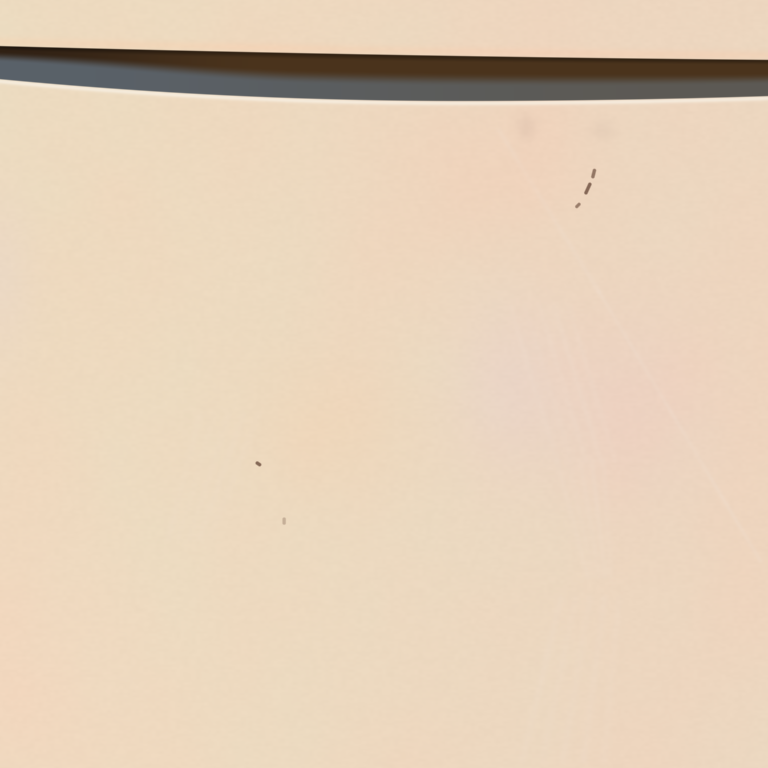
Write a Shadertoy shader that draws this texture.

```glsl
// Cream painted panel with a dark curved seam near the top, soft stains, scratches and specks.

float hash(vec2 p) {
    p = fract(p * vec2(0.1031, 0.1147));
    p += dot(p, p.yx + 33.33);
    return fract((p.x + p.y) * p.x * 7.13);
}

float noise(vec2 p) {
    vec2 cell = floor(p), f = fract(p);
    f = f * f * (3.0 - 2.0 * f);
    return mix(mix(hash(cell), hash(cell + vec2(1, 0)), f.x),
               mix(hash(cell + vec2(0, 1)), hash(cell + vec2(1, 1)), f.x), f.y);
}

float fbm(vec2 p) {
    float sum = 0.0, gain = 0.5;
    for (int i = 0; i < 4; i++) {
        sum += gain * noise(p);
        p = p * 2.03 + 17.1;
        gain *= 0.5;
    }
    return sum;
}

float blob(vec2 p, vec2 center, vec2 radius) {
    vec2 d = (p - center) / radius;
    return exp(-dot(d, d));
}

float segmentDistance(vec2 p, vec2 a, vec2 b) {
    vec2 pa = p - a, ba = b - a;
    return length(pa - ba * clamp(dot(pa, ba) / dot(ba, ba), 0.0, 1.0));
}

float scratch(vec2 p, vec2 a, vec2 b, float width) {
    float d = segmentDistance(p, a, b) / width;
    return exp(-d * d);
}

float speck(vec2 p, vec2 a, vec2 b, float radius, float blur) {
    return 1.0 - smoothstep(radius - blur, radius + blur, segmentDistance(p, a, b));
}

float seamTop(float x) {
    return 0.940 - 0.027 * x + 0.009 * x * x;
}

float seamBottom(float x) {
    float d = x - 0.6;
    return 0.8685 + (d < 0.0 ? 0.079 : 0.040) * d * d;
}

vec3 panelColor(vec2 p) {
    // Broad tint: yellowish left, pinker right, with cloudy variation
    vec3 color = mix(vec3(0.928, 0.855, 0.750), vec3(0.928, 0.838, 0.748), smoothstep(0.1, 0.9, p.x));
    float cloud = fbm(p * vec2(6.0, 4.5) + 3.0) - 0.47;
    color += cloud * vec3(0.020, -0.022, -0.018);

    // Local stains
    color += vec3(0.012, -0.014, -0.022) * blob(p, vec2(0.43, 0.44), vec2(0.10, 0.09));
    color += vec3(0.010, -0.014, -0.012) * blob(p, vec2(0.63, 0.76), vec2(0.14, 0.10));
    color += vec3(0.002, -0.020, 0.004) * blob(p, vec2(0.81, 0.47), vec2(0.12, 0.13));
    color += vec3(-0.008, -0.006, 0.022) * blob(p, vec2(0.66, 0.50), vec2(0.07, 0.11));
    color += vec3(0.012, -0.006, 0.000) * blob(p, vec2(0.03, 0.12), vec2(0.22, 0.25));
    color += vec3(-0.008, -0.004, 0.018) * blob(p, vec2(0.0, 0.64), vec2(0.04, 0.10));
    float smudge = blob(p, vec2(0.685, 0.835), vec2(0.012, 0.016))
                 + 0.7 * blob(p, vec2(0.785, 0.83), vec2(0.016, 0.013));
    color -= vec3(0.035, 0.035, 0.030) * smudge;

    // Fine weave and grain
    float grain = noise(p * vec2(120.0, 300.0)) + noise(p * 190.0) - 1.0;
    return color + 0.007 * grain;
}

float scratches(vec2 p) {
    // Long diagonal scratch in two bends
    float marks = 0.7 * scratch(p, vec2(0.65, 0.83), vec2(0.78, 0.62), 0.0035);
    marks += 0.7 * scratch(p, vec2(0.78, 0.62), vec2(0.99, 0.27), 0.0030);

    // Bundles of faint rubbed strokes
    for (int i = 0; i < 5; i++) {
        float k = float(i);
        float shift = k * 0.019;
        float fade = 0.25 + 0.3 * hash(vec2(k + 2.0, 7.0));
        marks += fade * scratch(p, vec2(0.665 + shift, 0.60), vec2(0.725 + shift, 0.40), 0.004);
        marks += fade * scratch(p, vec2(0.725 + shift * 0.8, 0.40), vec2(0.765 + shift * 0.4, 0.25), 0.004);
        marks += fade * scratch(p, vec2(0.73 + shift, 0.22), vec2(0.68 + shift * 1.4, 0.01), 0.005);
        marks += 0.6 * fade * scratch(p, vec2(0.26 + shift, 0.46), vec2(0.22 + shift * 0.7, 0.30), 0.005);
    }
    return marks * (0.5 + 0.7 * noise(p * 22.0));
}

vec3 seamColor(float depth, float x) {
    vec3 brown = mix(vec3(0.19, 0.13, 0.08), vec3(0.29, 0.20, 0.11), smoothstep(0.0, 0.35, x));
    vec3 slate = mix(vec3(0.35, 0.38, 0.41), vec3(0.36, 0.35, 0.33), smoothstep(0.0, 0.9, x));
    float turn = mix(0.30, 0.50, smoothstep(0.0, 0.4, x));
    vec3 color = mix(brown, slate, smoothstep(turn - 0.14, turn + 0.18, depth));
    return color * mix(0.65, 1.0, smoothstep(0.0, 0.15, depth));
}

void mainImage(out vec4 fragColor, in vec2 fragCoord) {
    vec2 p = fragCoord / iResolution.xy;
    float blur = max(0.0013, 0.8 / iResolution.y);
    vec3 color = panelColor(p);
    color = mix(color, vec3(0.935, 0.870, 0.815), 0.38 * clamp(scratches(p), 0.0, 1.0));

    // Dark specks: a broken dash at the upper right and two lone dots
    float spots = 0.65 * speck(p, vec2(0.774, 0.778), vec2(0.772, 0.770), 0.0022, blur);
    spots += 0.75 * speck(p, vec2(0.768, 0.760), vec2(0.763, 0.749), 0.0022, blur);
    spots += 0.60 * speck(p, vec2(0.754, 0.734), vec2(0.751, 0.731), 0.0020, blur);
    spots += 0.75 * speck(p, vec2(0.335, 0.397), vec2(0.338, 0.395), 0.0022, blur);
    spots += 0.28 * speck(p, vec2(0.370, 0.324), vec2(0.370, 0.319), 0.0022, blur);
    color = mix(color, vec3(0.38, 0.26, 0.20), clamp(spots, 0.0, 1.0));

    // Seam with a warm upper lip and a bright lower rim
    float top = seamTop(p.x), bottom = seamBottom(p.x);
    float above = p.y - top, below = bottom - p.y;
    color += vec3(0.015, -0.015, -0.025) * exp(-pow((above - 0.006) / 0.006, 2.0));
    color = mix(color, vec3(0.97, 0.94, 0.89), 0.75 * exp(-pow((below - 0.003) / 0.003, 2.0)));
    float inside = smoothstep(-blur, blur, -above) * smoothstep(-blur, blur, -below);
    float depth = clamp((top - p.y) / (top - bottom), 0.0, 1.0);
    color = mix(color, seamColor(depth, p.x), inside);

    fragColor = vec4(clamp(color, 0.0, 1.0), 1.0);
}
```
